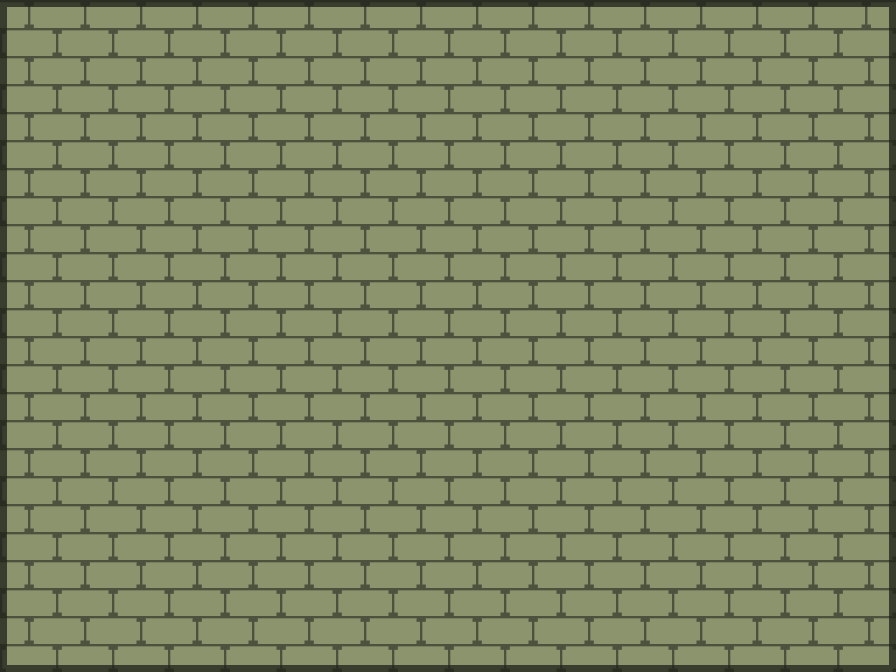
A Shadertoy shader for this texture:

```glsl
#define BRICKS_ACROSS 16.0
#define ROWS 24.0
#define LINE_HALF (1.0 / 24.0)
#define CAP_HALF (1.0 / 6.0)
#define FRAME_WIDTH 0.25
#define LAST_SHIFT 0.104
#define BRICK_COLOR vec3(0.55, 0.58, 0.43)
#define MORTAR_COLOR vec3(0.30, 0.32, 0.24)
#define FRAME_COLOR vec3(0.116, 0.133, 0.10)
#define FRAME_OPACITY 0.76

// Antialiased fill of a signed distance
float coverage(float dist, float pixel) {
    return clamp(0.5 - dist / pixel, 0.0, 1.0);
}

// Signed offset from the nearest multiple of period
float repeatOffset(float x, float period) {
    return mod(x + 0.5 * period, period) - 0.5 * period;
}

// Distance to the joint of a row; the joint nearest the right end is displaced
float jointOffset(float x, float row) {
    float odd = mod(row, 2.0);
    float offset = repeatOffset(x - LINE_HALF - 1.0 + odd, 2.0);
    float lastJoint = 2.0 * BRICKS_ACROSS - 1.0 - odd + LINE_HALF;
    bool displaced = (odd > 0.5 || row < 0.5) && abs(x - lastJoint) < 0.5;
    return displaced ? offset + LAST_SHIFT : offset;
}

void mainImage(out vec4 fragColor, in vec2 fragCoord) {
    // One unit is a row height, measured from the top left
    vec2 size = vec2(2.0 * BRICKS_ACROSS, ROWS);
    vec2 uv = fragCoord / iResolution.xy;
    vec2 p = vec2(uv.x, 1.0 - uv.y) * size;
    vec2 pixel = size / iResolution.xy;

    // Mortar: bed lines, upright joints and square caps at their ends
    float dx = abs(jointOffset(p.x, floor(p.y)));
    float dy = abs(repeatOffset(p.y - LINE_HALF, 1.0));
    float bed = coverage(dy - LINE_HALF, pixel.y);
    float upright = coverage(dx - LINE_HALF, pixel.x);
    float cap = coverage(dx - CAP_HALF, pixel.x) * coverage(dy - CAP_HALF, pixel.y);
    float mortar = max(bed, max(upright, cap));
    vec3 color = mix(BRICK_COLOR, MORTAR_COLOR, mortar);

    // Translucent dark frame around the canvas
    vec2 inset = min(p, size - p);
    float frame = max(coverage(inset.x - FRAME_WIDTH, pixel.x),
                      coverage(inset.y - FRAME_WIDTH, pixel.y));
    color = mix(color, FRAME_COLOR, frame * FRAME_OPACITY);

    fragColor = vec4(color, 1.0);
}
```
